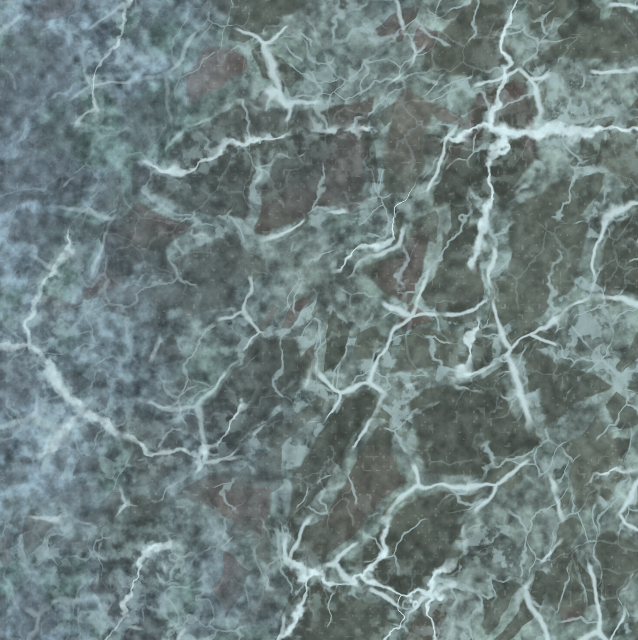
Give the GLSL for this texture, as a Shadertoy shader.

```glsl
const vec3 MATRIX_OLIVE = vec3(0.445, 0.510, 0.495);
const vec3 MATRIX_BLUE  = vec3(0.435, 0.515, 0.560);
const vec3 CLAST_OLIVE  = vec3(0.335, 0.372, 0.345);
const vec3 CLAST_BLUE   = vec3(0.365, 0.410, 0.440);
const vec3 RUST         = vec3(0.390, 0.345, 0.345);
const vec3 MOSS         = vec3(0.370, 0.490, 0.445);
const vec3 CALCITE      = vec3(0.640, 0.735, 0.745);
const vec3 VEIN_WHITE   = vec3(0.800, 0.890, 0.905);

const float BIG_CLASTS   = 7.5;   // cells per canvas height
const float SMALL_CLASTS = 17.0;
const float BOLD_CELLS   = 3.1;
const float CRACK_CELLS  = 9.0;
const float WEB_CELLS    = 21.0;
const float BOLD_WIDTH   = 0.0085; // canvas heights
const float SEAM_WIDTH   = 0.0042;
const float CRACK_WIDTH  = 0.0026;
const float WEB_WIDTH    = 0.0020;

// Hashes and noise
vec2 hash2(vec2 p) {
    vec3 h = fract(vec3(p.xyx) * vec3(0.1031, 0.1030, 0.0973));
    h += dot(h, h.yzx + 33.33);
    return fract((h.xx + h.yz) * h.zy);
}

float noise(vec2 p) {
    vec2 i = floor(p), f = fract(p);
    f = f * f * (3.0 - 2.0 * f);
    vec2 e = vec2(0.0, 1.0);
    return mix(mix(hash2(i).x, hash2(i + e.yx).x, f.x),
               mix(hash2(i + e.xy).x, hash2(i + e.yy).x, f.x), f.y);
}

float fbm(vec2 p) {
    float sum = 0.0, amp = 0.533;
    for (int i = 0; i < 4; i++) {
        sum += amp * noise(p);
        p = mat2(1.6, 1.2, -1.2, 1.6) * p + 17.3;
        amp *= 0.5;
    }
    return sum;
}

// Voronoi cells: x = distance to the border, yz = random values of the cell
vec3 shards(vec2 p) {
    vec2 cell = floor(p), nearest = vec2(0.0), home = cell;
    float best = 9.0;
    for (int y = -1; y <= 1; y++)
    for (int x = -1; x <= 1; x++) {
        vec2 c = cell + vec2(x, y);
        vec2 r = c + hash2(c) - p;
        if (dot(r, r) < best) { best = dot(r, r); nearest = r; home = c; }
    }
    float border = 9.0;
    for (int y = -2; y <= 2; y++)
    for (int x = -2; x <= 2; x++) {
        vec2 c = home + vec2(x, y);
        vec2 r = c + hash2(c) - p;
        vec2 d = r - nearest;
        if (dot(d, d) > 1e-5) border = min(border, dot(0.5 * (r + nearest), normalize(d)));
    }
    return vec3(border, hash2(home + 71.7));
}

// Soft line of a given width around distance zero
float stroke(float dist, float width) {
    return 1.0 - smoothstep(0.2 * width, width + 0.8 / iResolution.y, dist);
}

// Angular fragment inset from its cell border
float clast(vec3 s, float rarity, float minGap, float maxGap) {
    float gap = mix(minGap, maxGap, s.z);
    return smoothstep(0.0, 0.05, s.x - gap) * step(rarity, s.y);
}

void mainImage(out vec4 fragColor, in vec2 fragCoord) {
    vec2 p = fragCoord / iResolution.y;

    // Domain warps: gentle for fragments, ragged for veins, both leaning
    vec2 drift = vec2(fbm(p * 5.0), fbm(p * 5.0 + 7.3)) - 0.5;
    vec2 jag = vec2(fbm(p * 30.0 + 3.0), fbm(p * 30.0 + 41.0)) - 0.5;
    mat2 lean = mat2(0.93, -0.17, -0.17, 0.93);
    vec2 q = lean * (p + 0.10 * drift + 0.016 * jag);
    vec2 ragged = lean * (p + 0.13 * drift + 0.040 * jag);

    float cloud = fbm(p * 9.0 + 5.0);
    float grain = fbm(p * 75.0);
    float speck = noise(p * 185.0);
    float pulse = fbm(p * 22.0 + 80.0);
    float blueness = 1.0 - smoothstep(0.05, 0.60, p.x - 0.15 * (p.y - 0.5) + 0.6 * drift.x);
    float richness = mix(1.0, 0.42, blueness);

    // Mottled ground
    vec3 color = mix(MATRIX_OLIVE, MATRIX_BLUE, blueness);
    color *= 1.0 + 0.32 * (cloud - 0.5) + 0.95 * (grain - 0.5) + 0.55 * (pulse - 0.5);
    float moss = smoothstep(0.50, 0.66, fbm(p * 10.0 + 20.0));
    color = mix(color, MOSS * (0.6 + 0.8 * grain), moss * mix(0.15, 0.5, blueness));

    // Dark fragments in two sizes
    vec3 big = shards(q * BIG_CLASTS + 2.0);
    vec3 small = shards(q * SMALL_CLASTS + 50.0);
    float bigMask = clast(big, 0.42, 0.03, 0.20);
    float smallMask = clast(small, 0.50, 0.06, 0.24) * (1.0 - bigMask);
    float tone = mix(small.z, big.z, bigMask);
    vec3 stone = mix(CLAST_OLIVE, CLAST_BLUE, blueness) * (0.86 + 0.30 * tone);
    float rust = smoothstep(0.60, 0.95, fract(tone * 7.0)) * smoothstep(0.38, 0.65, cloud);
    stone = mix(stone, RUST, 0.6 * rust);
    stone *= 1.0 + 0.55 * (grain - 0.5) + 0.25 * (cloud - 0.5);
    stone += 0.10 * smoothstep(0.78, 0.97, speck);
    float stoneMask = bigMask + 0.9 * smallMask;
    color = mix(color, stone, stoneMask * mix(0.95, 0.55, blueness));

    // Calcite crumbs and a broken web in the ground between fragments
    float open = 1.0 - 0.9 * stoneMask;
    float patchy = smoothstep(0.38, 0.62, fbm(p * 7.0 + 33.0));
    float crumbs = smoothstep(0.53, 0.67, fbm(p * 58.0 + 9.0)) * patchy * open;
    float webDist = shards(ragged * WEB_CELLS + 30.0).x / WEB_CELLS;
    float web = stroke(webDist, WEB_WIDTH) * smoothstep(0.44, 0.60, fbm(p * 14.0 + 19.0));

    // Hairline cracks, seams round the fragments, bold veins
    float crackDist = shards(ragged * CRACK_CELLS + 90.0).x / CRACK_CELLS;
    float crack = stroke(crackDist, CRACK_WIDTH) * smoothstep(0.42, 0.58, pulse);
    float seam = stroke(big.x / BIG_CLASTS, SEAM_WIDTH * (0.2 + 1.6 * pulse))
               * smoothstep(0.43, 0.58, fbm(p * 13.0 + 13.0));
    float boldDist = shards(ragged * BOLD_CELLS + 4.0).x / BOLD_CELLS;
    float boldPatch = smoothstep(0.44, 0.56, fbm(p * 6.0 + 60.0));
    float bold = stroke(boldDist, BOLD_WIDTH * (0.1 + 3.6 * pulse * pulse * pulse)) * boldPatch;
    float milk = exp(-boldDist * 50.0) * boldPatch * smoothstep(0.42, 0.62, grain);

    color = mix(color, CALCITE, 0.70 * crumbs * richness);
    color = mix(color, CALCITE, 0.55 * milk);
    color = mix(color, CALCITE, 0.75 * web * richness * mix(1.0, 0.35, stoneMask));
    color = mix(color, CALCITE, 0.80 * crack * richness);
    color = mix(color, VEIN_WHITE, 0.85 * seam * richness);
    color = mix(color, VEIN_WHITE * (0.85 + 0.3 * grain), 0.95 * bold * mix(1.0, 0.6, blueness));

    fragColor = vec4(clamp(color, 0.0, 1.0), 1.0);
}
```
